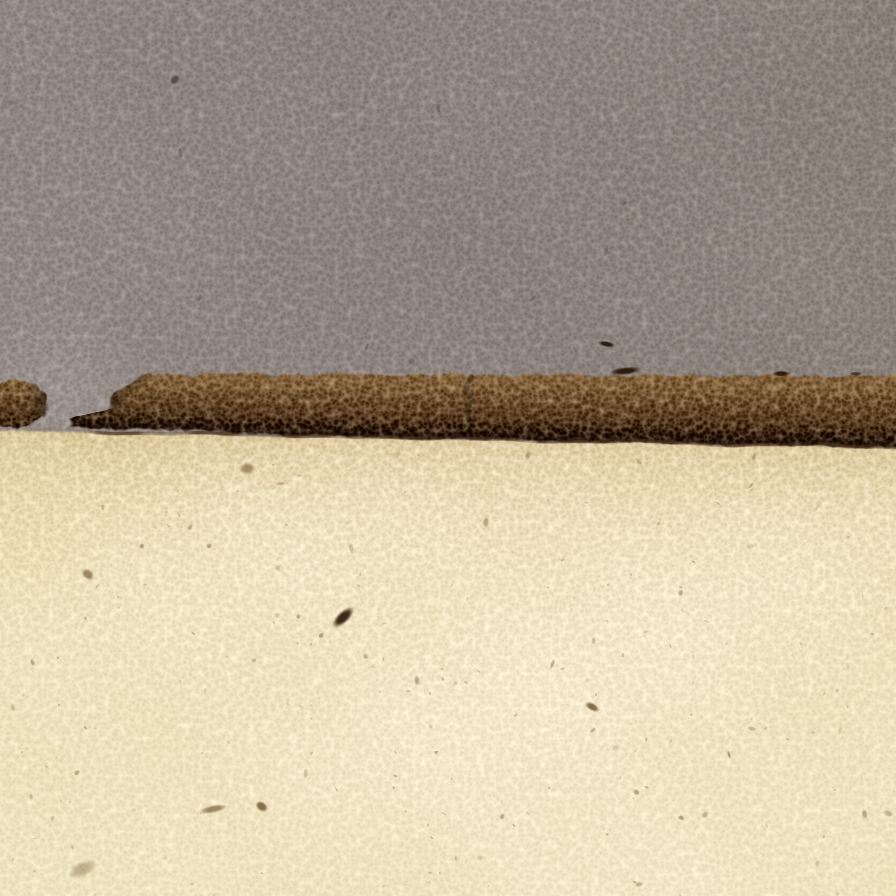
Reproduce this texture procedurally as a Shadertoy shader.

```glsl
vec2 hash2(vec2 p) {
    vec3 q = fract(p.xyx * vec3(0.1031, 0.1030, 0.0973));
    q += dot(q, q.yzx + 33.33);
    return fract((q.xx + q.yz) * q.zy);
}

// Distance to the nearest jittered cell point, shifted to average near zero
float cellular(vec2 p) {
    vec2 cell = floor(p), f = fract(p);
    float nearest = 2.0;
    for (int j = -1; j <= 1; j++)
        for (int i = -1; i <= 1; i++) {
            vec2 o = vec2(i, j);
            nearest = min(nearest, length(o + hash2(cell + o) - f));
        }
    return nearest - 0.46;
}

float waves(vec2 p) {
    return (sin(p.x + 1.7 * sin(p.y)) + sin(1.9 * p.y - 0.8 * p.x + 2.0)
          + 0.6 * sin(3.1 * p.x + 2.3 * p.y)) / 2.6;
}

float grain(vec2 p) {
    return 0.6 * cellular(p * 125.0) + 0.6 * cellular(p * 210.0 + 37.0);
}

// Soft tilted ellipse
float speck(vec2 p, vec2 radius, float angle) {
    float c = cos(angle), s = sin(angle);
    p = mat2(c, -s, s, c) * p;
    return 1.0 - smoothstep(0.45, 1.25, length(p / radius));
}

// Sparse flecks, at most one per grid cell
float flecks(vec2 p, float cells, float density) {
    vec2 id = floor(p * cells), r = hash2(id + 11.0), q = hash2(id + 71.0);
    vec2 offset = fract(p * cells) - 0.3 - 0.4 * r;
    return step(q.x, density) * (0.35 + 0.65 * q.y)
         * speck(offset, vec2(0.10 + 0.13 * r.x, 0.07 + 0.06 * r.y), q.y * 6.0);
}

vec3 wall(vec2 p, float n) {
    vec3 c = mix(vec3(0.57, 0.535, 0.515), vec3(0.55, 0.51, 0.487), p.x);
    c += 0.012 * waves(p * 9.0) + 0.17 * n;
    c += 0.05 * exp(-dot((p - vec2(0.06, 0.55)) * vec2(9.0, 12.0), (p - vec2(0.06, 0.55)) * vec2(9.0, 12.0)));
    c = mix(c, vec3(0.33, 0.31, 0.30), 0.55 * flecks(p, 38.0, 0.03));
    c = mix(c, vec3(0.25, 0.22, 0.20), 0.7 * speck(p - vec2(0.195, 0.911), vec2(0.006, 0.004), 0.7));
    return mix(c, vec3(0.17, 0.12, 0.08), speck(p - vec2(0.677, 0.616), vec2(0.009, 0.003), -0.2));
}

vec3 paper(vec2 p, float depth, float n) {
    vec3 c = mix(vec3(0.93, 0.885, 0.735), vec3(0.955, 0.91, 0.785), exp(-5.0 * dot(p - vec2(0.58, 0.27), p - vec2(0.58, 0.27))));
    c -= vec3(0.07, 0.10, 0.13) * exp(-depth * 17.0);
    c += vec3(0.008, 0.010, 0.018) * waves(p * 11.0);
    c += vec3(0.13, 0.14, 0.17) * n * (0.75 + 0.6 * exp(-depth * 6.0));
    // Clustered fibres and dust
    float cluster = 0.5 + 0.5 * waves(p * 14.0 + 3.0);
    c = mix(c, vec3(0.57, 0.47, 0.31), 0.65 * flecks(p, 40.0, 0.13 * cluster));
    c = mix(c, vec3(0.62, 0.52, 0.37), 0.5 * flecks(p + 2.3, 75.0, 0.12 * cluster));
    // Larger marks
    float marks = speck(p - vec2(0.276, 0.477), vec2(0.008, 0.006), 0.0) * 0.6;
    marks = max(marks, 0.7 * speck(p - vec2(0.098, 0.359), vec2(0.007, 0.005), -0.7));
    marks = max(marks, 0.7 * speck(p - vec2(0.238, 0.097), vec2(0.014, 0.004), 0.2));
    marks = max(marks, 0.9 * speck(p - vec2(0.292, 0.100), vec2(0.007, 0.005), -0.6));
    marks = max(marks, 0.9 * speck(p - vec2(0.661, 0.211), vec2(0.008, 0.004), -0.5));
    marks = max(marks, 0.4 * speck(p - vec2(0.092, 0.030), vec2(0.015, 0.008), 0.5));
    c = mix(c, vec3(0.48, 0.38, 0.23), marks);
    return mix(c, vec3(0.24, 0.17, 0.10), speck(p - vec2(0.383, 0.311), vec2(0.014, 0.006), 0.75));
}

vec3 bark(vec2 p, float t, float n) {
    float lift = t + 0.25 * n;
    vec3 c = mix(vec3(0.17, 0.105, 0.06), vec3(0.37, 0.26, 0.15), smoothstep(0.04, 0.36, lift));
    c = mix(c, vec3(0.52, 0.40, 0.25), smoothstep(0.3, 0.9, lift));
    c += 0.32 * n + 0.09 * cellular(p * vec2(65.0, 150.0));
    // Crack across the middle
    float crack = abs(p.x - 0.523 - 0.003 * sin(p.y * 230.0));
    return c * (1.0 - 0.28 * (1.0 - smoothstep(0.001, 0.005, crack)));
}

void mainImage(out vec4 fragColor, in vec2 fragCoord) {
    vec2 p = fragCoord / iResolution.xy;
    float aa = 1.2 / iResolution.y, n = grain(p);
    float rough = cellular(p * 85.0);
    float edge = 0.519 - 0.019 * p.x + 0.0007 * sin(p.x * 37.0) + 0.0005 * sin(p.x * 91.0);
    float top = 0.584 - 0.003 * p.x + 0.0009 * sin(p.x * 53.0) + 0.0008 * sin(p.x * 140.0);

    // Grey above, pale sheet below
    float depth = edge - p.y;
    float sheet = smoothstep(-aa - 0.001, aa + 0.001, depth + 0.001 * rough);
    vec3 color = mix(wall(p, n), paper(p, max(depth, 0.0), n), sheet);

    // Long roll with a broken left end
    float leftEnd = 0.078 + 0.045 * smoothstep(0.532, 0.545, p.y) + 0.034 * smoothstep(0.555, 0.584, p.y);
    float base = edge + 0.005 * (1.0 - smoothstep(0.08, 0.45, p.x));
    float inside = min(min(top - p.y, p.y - base), 0.7 * (p.x - leftEnd)) + 0.003 * rough;
    float roll = smoothstep(-aa, aa + 0.001, inside);
    vec3 rollColor = bark(p, (p.y - base) / (top - base), n);
    rollColor *= 0.68 + 0.32 * smoothstep(0.0, 0.022, p.x - leftEnd);
    color = mix(color, rollColor, roll);

    // Separate lump at the left border
    vec2 q = (p - vec2(0.016, 0.549)) / vec2(0.037, 0.026);
    float lump = 1.0 - smoothstep(0.94, 1.06, length(q) + 0.16 * rough);
    vec3 lumpColor = bark(p, 0.48 + 0.35 * q.y, n) * (1.0 - 0.35 * smoothstep(0.3, 1.0, q.x));
    color = mix(color, lumpColor, lump);

    // Frayed strand and contact shadow below the roll
    float strand = 1.0 - smoothstep(0.0008, 0.003, abs(p.y - edge - 0.0012 - 0.001 * sin(p.x * 29.0)));
    strand *= smoothstep(0.0, 0.16, p.x) * (0.65 + 0.35 * sin(p.x * 61.0 + sin(p.x * 117.0)));
    color = mix(color, vec3(0.29, 0.19, 0.11), 0.8 * strand);

    // Dark crumbs on the upper rim
    float crumbs = speck(p - vec2(0.698, 0.586), vec2(0.016, 0.004), 0.1);
    crumbs = max(crumbs, speck(p - vec2(0.872, 0.583), vec2(0.009, 0.003), 0.0));
    crumbs = max(crumbs, 0.7 * speck(p - vec2(0.955, 0.583), vec2(0.006, 0.002), 0.0));
    color = mix(color, vec3(0.18, 0.11, 0.06), crumbs);

    fragColor = vec4(clamp(color, 0.0, 1.0), 1.0);
}
```
